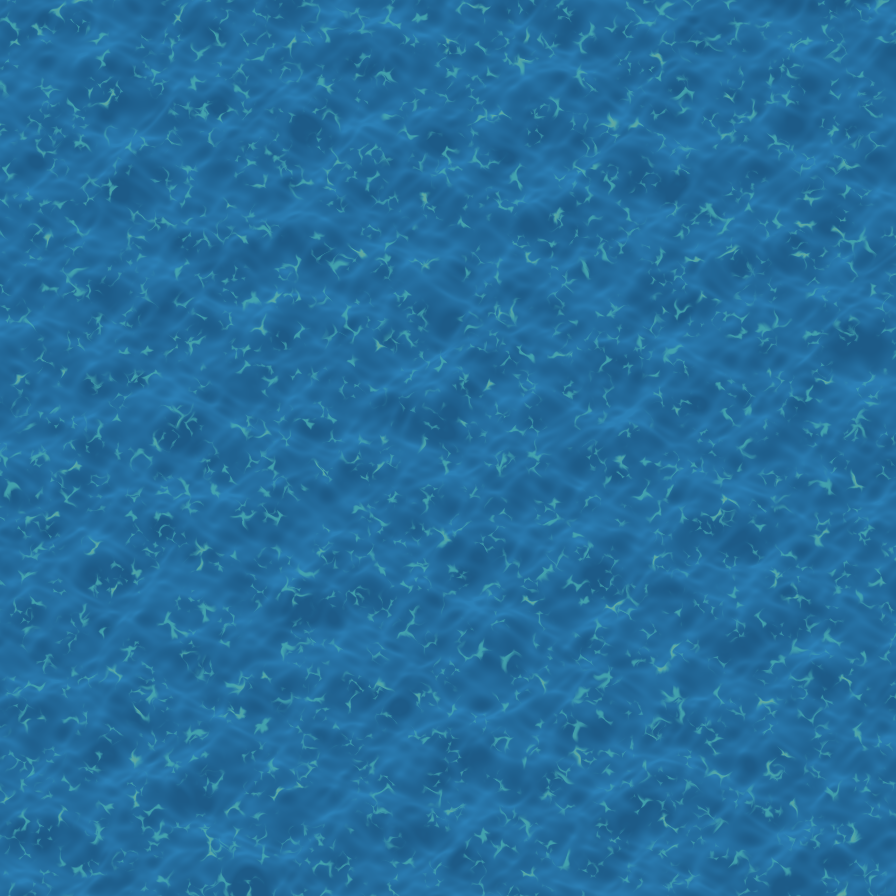
This texture is drawn by a three.js fragment shader. Its source:

```glsl
varying vec2 vUv;

#define DEEP vec3(0.112, 0.358, 0.535)
#define CREST vec3(0.165, 0.486, 0.695)
#define HAZE vec3(0.180, 0.530, 0.690)
#define GLINT vec3(0.280, 0.670, 0.690)
#define SAND vec3(0.460, 0.680, 0.590)
#define SWELL_TILT 0.22
#define SWELL_SPREAD 2.1
#define SWELL_CONTRAST 0.23
#define WEB_SCALE 49.0
#define FINE_SCALE 79.0
#define PATCH_SCALE 24.0

const float TAU = 6.2831853;

vec2 hash2(vec2 p) {
  vec3 q = fract(p.xyx * vec3(0.1031, 0.1030, 0.0973));
  q += dot(q, q.yzx + 33.33);
  return fract((q.xx + q.yz) * q.zy);
}

// Distances to the three nearest cell points, in rising order
vec3 cellDistances(vec2 p) {
  vec2 cell = floor(p);
  vec2 local = p - cell;
  vec3 near = vec3(8.0);
  for (int y = -1; y <= 1; y++) {
    for (int x = -1; x <= 1; x++) {
      vec2 offset = vec2(float(x), float(y));
      float d = length(offset + hash2(cell + offset) - local);
      if (d < near.x) near = vec3(d, near.xy);
      else if (d < near.y) near = vec3(near.x, d, near.y);
      else near.z = min(near.z, d);
    }
  }
  return near;
}

// Layered sines in spread directions, each one gently dragging the next
float swell(vec2 p) {
  float sum = 0.0;
  float freq = 8.0;
  float amp = 1.0;
  for (int i = 0; i < 28; i++) {
    float n = float(i) + 1.0;
    float angle = SWELL_TILT + (fract(n * 0.618034) - 0.5) * SWELL_SPREAD;
    vec2 dir = vec2(-sin(angle), cos(angle));
    float phase = TAU * (freq * dot(dir, p) + fract(n * n * 0.754878));
    sum += amp * sin(phase);
    p -= dir * cos(phase) * 0.022 / freq;
    p += dir.yx * sin(phase * 0.7 + n) * 0.022 / freq;
    freq *= 1.085;
    amp *= 0.975;
  }
  return sum / 2.75;
}

// Small bends that make the light threads crooked
vec2 crook(vec2 p) {
  vec2 bend = sin(TAU * (p.yx * vec2(31.0, 27.0) + p * 9.0));
  bend += 0.6 * sin(TAU * (p.yx * vec2(-58.0, 67.0) + p * 23.0) + bend.yx);
  return p + bend * 0.0016;
}

// Forked threads around cell corners: x is the thread, y its soft haze
vec2 lightWeb(vec2 p, float scale, float width, vec2 shift) {
  vec3 d = cellDistances(p * scale + shift);
  float thread = 1.0 - smoothstep(0.0, width, d.y - d.x);
  float reach = 1.0 - smoothstep(0.06, 0.48, d.z - d.x);
  float spot = cellDistances(p * PATCH_SCALE + shift.yx).x;
  float mask = 1.0 - smoothstep(0.10, 0.50, spot);
  return vec2(thread * sqrt(reach), reach) * mask;
}

void main() {
  // Rolling blue water
  float height = swell(vUv);
  float tone = clamp(0.5 + SWELL_CONTRAST * height, 0.0, 1.15);
  vec3 color = mix(DEEP, CREST, tone);

  // Broken threads of light in two sizes
  vec2 p = crook(vUv);
  vec2 web = lightWeb(p, WEB_SCALE, 0.34, vec2(3.7, 11.2));
  vec2 fine = lightWeb(p, FINE_SCALE, 0.42, vec2(29.4, 7.9));
  float glint = max(web.x, 0.75 * fine.x);
  float haze = max(web.y, 0.7 * fine.y);

  color = mix(color, HAZE, 0.28 * haze);
  color = mix(color, GLINT, 0.82 * smoothstep(0.2, 0.95, glint));

  // A few warm sparkles
  float warm = 1.0 - smoothstep(0.1, 0.4, cellDistances(vUv * 13.0 + 5.3).x);
  color = mix(color, SAND, 0.6 * warm * smoothstep(0.6, 1.0, glint));

  gl_FragColor = vec4(color, 1.0);
}
```
